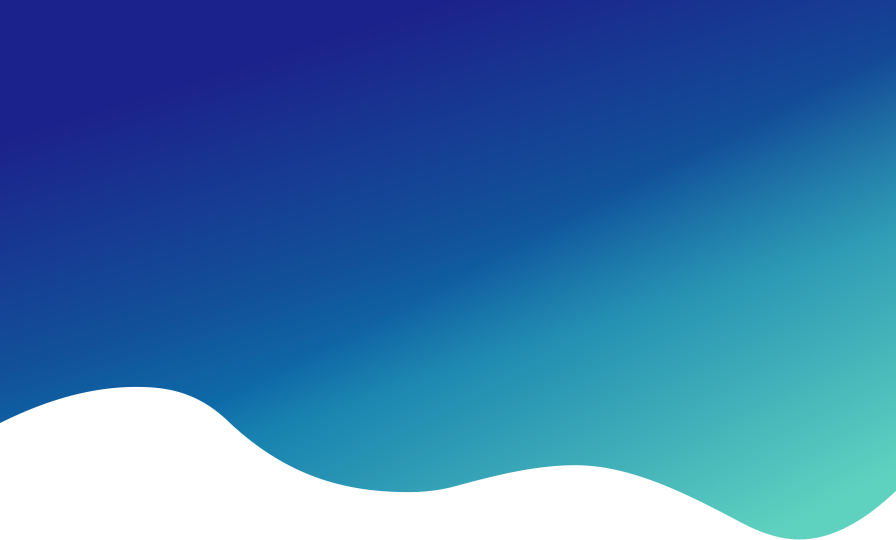
A WebGL 1 fragment shader for this background:

```glsl
precision highp float;
// Diagonal navy-to-teal gradient above a smooth white wave along the bottom.

uniform vec2 u_resolution;

const vec3 NAVY  = vec3(0.110, 0.133, 0.545);
const vec3 BLUE  = vec3(0.070, 0.310, 0.600);
const vec3 AZURE = vec3(0.050, 0.460, 0.680);
const vec3 TEAL  = vec3(0.370, 0.820, 0.750);
const vec3 WHITE = vec3(1.0);

const int KNOTS = 9;

// Linear ramp from 0 at start to 1 at end.
float ramp(float start, float end, float t) {
    return clamp((t - start) / (end - start), 0.0, 1.0);
}

// Cubic Hermite curve between two knots (x, height, slope).
float hermite(vec3 a, vec3 b, float x) {
    float span = b.x - a.x;
    float u = (x - a.x) / span;
    float v = 1.0 - u;
    float rise = u * u * (3.0 - 2.0 * u);
    return mix(a.y, b.y, rise) + span * u * v * (a.z * v - b.z * u);
}

// Height of the wave crest at x, both as fractions of the canvas.
float waveHeight(float x) {
    vec3 knot[KNOTS];
    knot[0] = vec3(0.000, 0.2165, 0.83);
    knot[1] = vec3(0.152, 0.2835, 0.0);
    knot[2] = vec3(0.254, 0.2208, -1.58);
    knot[3] = vec3(0.456, 0.0887, 0.0);
    knot[4] = vec3(0.508, 0.0996, 0.45);
    knot[5] = vec3(0.642, 0.1385, 0.0);
    knot[6] = vec3(0.827, 0.0325, -0.88);
    knot[7] = vec3(0.892, 0.0010, 0.0);
    knot[8] = vec3(1.000, 0.0910, 1.58);

    float height = knot[0].y;
    for (int i = 0; i < KNOTS - 1; i++) {
        if (x >= knot[i].x) height = hermite(knot[i], knot[i + 1], x);
    }
    return height;
}

// Shallow blue gradient, with a steeper teal glow toward the lower right.
vec3 skyColor(vec2 uv) {
    float depth = 1.0 - uv.y;
    float blueAxis = depth + 0.515 * uv.x;
    float glowAxis = depth + 0.864 * uv.x;
    vec3 color = mix(NAVY, BLUE, ramp(0.26, 0.677, blueAxis));
    color = mix(color, AZURE, ramp(0.677, 0.95, blueAxis));
    return mix(color, TEAL, ramp(0.952, 1.732, glowAxis));
}

// Coverage of the area under the wave, smoothed over one pixel.
float waveMask(vec2 uv, vec2 resolution) {
    float halfStep = 0.5 / resolution.x;
    float slope = (waveHeight(uv.x + halfStep) - waveHeight(uv.x - halfStep)) * resolution.y;
    float edge = (waveHeight(uv.x) - uv.y) * resolution.y / sqrt(1.0 + slope * slope);
    return clamp(edge + 0.5, 0.0, 1.0);
}

void main() {
    vec2 uv = gl_FragCoord.xy / u_resolution;
    vec3 color = mix(skyColor(uv), WHITE, waveMask(uv, u_resolution));
    gl_FragColor = vec4(color, 1.0);
}
```
